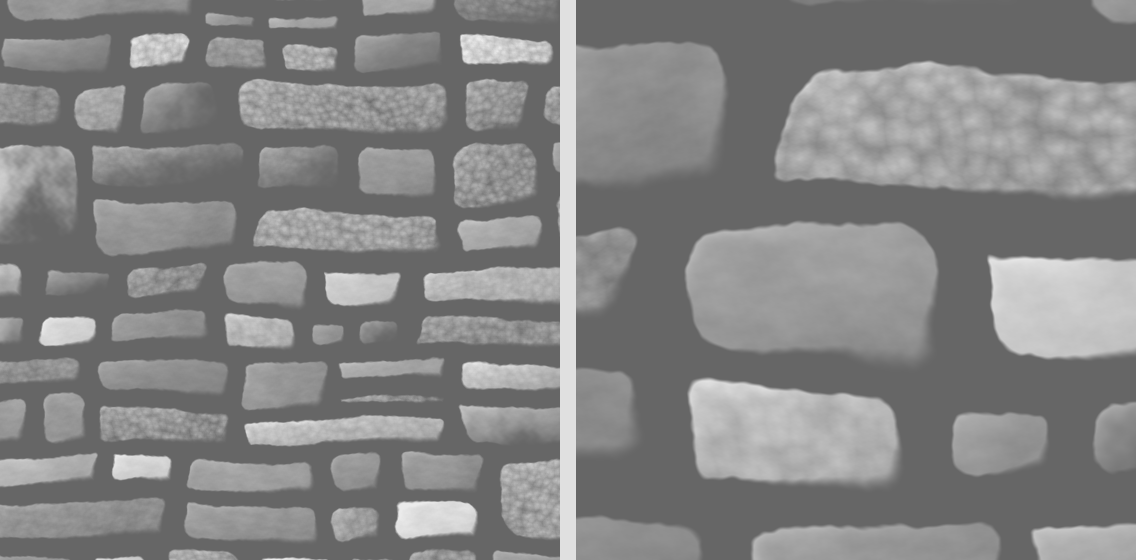
Left, the full canvas; right, a detail of the centre.
Reproduce this texture procedurally as a WebGL 1 fragment shader.

```glsl
precision highp float;
// Dry-looking stone wall in greys: blocks of uneven size set in flat mortar.
// Jittered courses are cut into blocks by random splits, and each block is a
// warped rounded box lit from the upper left, fading out at the lower right.
uniform vec2 u_resolution;

float hash(vec2 p) {
  return fract(sin(dot(p, vec2(127.1, 311.7))) * 43758.5);
}

// Layered, rotated sines, roughly -1 to 1
float turbulence(vec2 p) {
  float sum = 0.0, amp = 0.5;
  for (int i = 0; i < 5; i++) {
    p = mat2(0.8, -0.6, 0.6, 0.8) * p * 1.9 + 1.7;
    sum += amp * sin(p.x + 1.3 * sin(p.y));
    amp *= 0.6;
  }
  return sum;
}

// Cellular noise: distance to the nearest scattered point
float cellular(vec2 p) {
  vec2 cell = floor(p);
  float nearest = 2.0;
  for (int y = -1; y <= 1; y++)
    for (int x = -1; x <= 1; x++) {
      vec2 c = cell + vec2(x, y);
      vec2 point = c + vec2(hash(c), hash(c + 41.3));
      nearest = min(nearest, distance(p, point));
    }
  return nearest;
}

// Jittered divisions of a line; span returns (start, end, index)
float edge(float i, float seed, float count) {
  return (i + 0.5 * hash(vec2(i, seed)) + hash(vec2(seed, 9.2))) / count;
}

vec3 span(float x, float seed, float count) {
  float i = floor(x * count - hash(vec2(seed, 9.2)));
  if (x < edge(i, seed, count)) i -= 1.0;
  return vec3(edge(i, seed, count), edge(i + 1.0, seed, count), i);
}

void main() {
  vec2 uv = gl_FragCoord.xy / u_resolution.y;
  float pixel = 1.0 / u_resolution.y;

  // Gentle bending of all courses
  vec2 p = uv + 0.006 * vec2(sin(uv.y * 17.0 + 2.0 * sin(uv.x * 9.0)),
                             sin(uv.x * 13.0 + 2.0 * sin(uv.y * 7.0)));

  // Course, then column, then random splits down to one block
  vec3 course = span(p.y, 3.7, 6.0);
  vec3 column = span(p.x, course.z + 11.4, 3.4);
  vec2 lo = vec2(column.x, course.x);
  vec2 hi = vec2(column.y, course.y);
  vec2 seed = vec2(column.z, course.z) * 3.1;
  for (int i = 0; i < 3; i++) {
    vec2 size = hi - lo;
    bool wide = size.x > 2.4 * size.y;
    bool tall = size.y > 0.11;
    seed += 1.7;
    if ((wide || tall) && hash(seed) < (wide ? 0.55 : 0.45)) {
      vec2 axis = wide ? vec2(1.0, 0.0) : vec2(0.0, 1.0);
      vec2 middle = mix(lo, hi, 0.36 + 0.28 * hash(seed + 7.0));
      if (dot(axis, p - middle) > 0.0) {
        lo = mix(lo, middle, axis);
        seed += axis * 17.3 + 5.1;
      } else {
        hi = mix(hi, middle, axis);
      }
    }
  }

  // Block outline: tapered box with a different rounding at each corner
  vec2 q = p - 0.5 * (lo + hi);
  vec2 cellHalf = 0.5 * (hi - lo);
  vec2 side = q / cellHalf;
  vec2 halfSize = cellHalf - 0.006 - 0.011 * vec2(hash(seed + 2.3), hash(seed + 4.9));
  halfSize *= 1.0 - 0.09 * (1.0 + side.yx * sign(hash(seed + 8.1) - 0.5))
            * vec2(hash(seed + 5.7), hash(seed + 6.2));
  float corner = mix(0.15, 0.8, hash(seed + 2.0 * sign(q))) * min(halfSize.x, halfSize.y);
  vec2 outer = abs(q) - halfSize + corner;
  float d = length(max(outer, 0.0)) + min(max(outer.x, outer.y), 0.0) - corner;
  d += 0.0035 * turbulence(p * 24.0 + seed);

  // Crisp on the lit sides, soft on the shaded ones
  float shade = dot(side, vec2(0.55, -0.65));
  float softness = pixel * 1.5 + 0.002 + 0.016 * smoothstep(0.1, 1.0, shade);
  float cover = smoothstep(0.0, softness, -d);

  // Some blocks sink into the mortar
  float cloud = turbulence(p * 14.0 + seed * 2.0);
  float sunken = smoothstep(0.72, 0.95, hash(seed + 13.0));
  cover *= 1.0 - sunken * smoothstep(-0.7, 0.8, shade + 0.5 * cloud);

  // Stone tone: own grey, stains, streaky grain, pits and a lit rim
  float pale = hash(seed + 21.0);
  float rough = smoothstep(0.5, 0.9, hash(seed + 33.0));
  float tone = 0.57 + 0.29 * pale * pale * pale;
  tone += 0.03 * cloud - 0.05 * shade;
  tone += (0.018 + 0.035 * rough) * turbulence(p * vec2(55.0, 105.0));
  tone -= 0.16 * rough * (cellular(p * 75.0) - 0.45);
  tone += 0.13 * exp(min(d, 0.0) / 0.006) * smoothstep(0.1, 0.8, -shade);

  float grey = mix(0.4, clamp(tone, 0.4, 0.92), cover);
  gl_FragColor = vec4(vec3(grey), 1.0);
}
```
